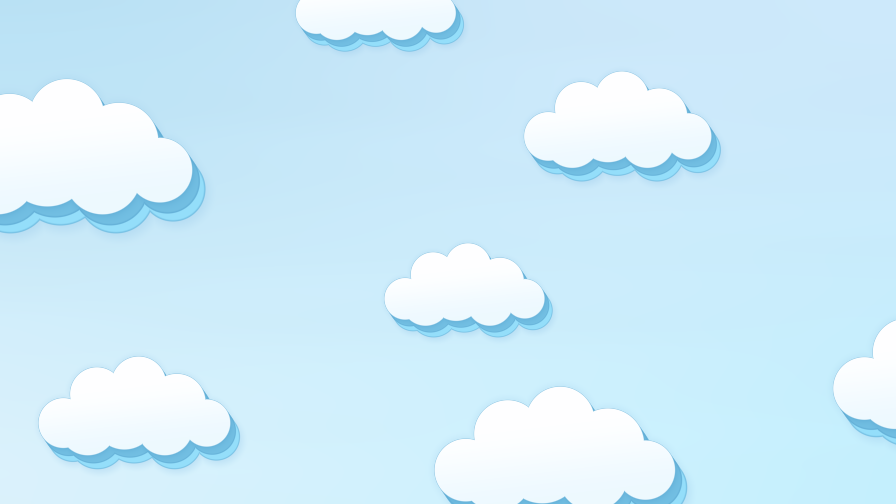
Reproduce this pattern procedurally as a Shadertoy shader.

```glsl
// Paper-cut clouds floating on a pale blue sky.
// Each cloud is a union of round lobes; sweeping the lobes along a diagonal
// gives two stacked blue layers and a soft shadow below the white face.

const int LOBES = 9;
const int CLOUDS = 7;
const vec2 DEPTH = vec2(0.050, -0.072);   // full sweep, in cloud widths

const vec3 FACE_TOP = vec3(0.995, 0.998, 1.0);
const vec3 FACE_LOW = vec3(0.93, 0.975, 0.998);
const vec3 LAYER_MID = vec3(0.45, 0.75, 0.89);
const vec3 LAYER_LOW = vec3(0.58, 0.87, 0.98);
const vec3 RIM = vec3(0.33, 0.63, 0.80);
const vec3 SHADOW = vec3(0.62, 0.80, 0.92);

// Lobe centre (xy) and radius (z), for a cloud of width one
const vec3 lobes[LOBES] = vec3[LOBES](
    vec3(-0.367, -0.087, 0.130), vec3(-0.193, 0.063, 0.140),
    vec3(0.024, 0.116, 0.143), vec3(0.222, 0.019, 0.150),
    vec3(0.377, -0.087, 0.123), vec3(-0.240, -0.105, 0.150),
    vec3(-0.050, -0.060, 0.165), vec3(0.160, -0.110, 0.145),
    vec3(0.060, -0.010, 0.150));

// Cloud centre (xy) and width (z), in canvas heights
const vec3 clouds[CLOUDS] = vec3[CLOUDS](
    vec3(1.225, 0.762, 0.373), vec3(0.745, 1.002, 0.319),
    vec3(0.120, 0.708, 0.523), vec3(0.921, 0.435, 0.319),
    vec3(0.266, 0.194, 0.382), vec3(1.100, 0.109, 0.479),
    vec3(1.891, 0.271, 0.479));

float hash(vec2 p) {
    return fract(sin(dot(p, vec2(127.1, 311.7))) * 43758.5453);
}

float noise(vec2 p) {
    vec2 i = floor(p);
    vec2 f = fract(p);
    f = f * f * (3.0 - 2.0 * f);
    return mix(mix(hash(i), hash(i + vec2(1, 0)), f.x),
               mix(hash(i + vec2(0, 1)), hash(i + vec2(1, 1)), f.x), f.y);
}

float segmentDistance(vec2 p, vec2 b) {
    float t = clamp(dot(p, b) / max(dot(b, b), 1e-6), 0.0, 1.0);
    return length(p - b * t);
}

// Distance to the cloud outline swept from the origin along "sweep"
float cloudDistance(vec2 p, vec2 sweep) {
    float d = 1e3;
    for (int i = 0; i < LOBES; i++) {
        d = min(d, segmentDistance(p - lobes[i].xy, sweep) - lobes[i].z);
    }
    return d;
}

float coverage(float d, float blur) {
    return 1.0 - smoothstep(-blur, blur, d);
}

// Flat layer with a thin darker line along its edge
vec3 paintLayer(vec3 base, vec3 colour, float d, float blur) {
    float rim = smoothstep(-0.009, 0.0, d);
    return mix(base, mix(colour, RIM, 0.55 * rim), coverage(d, blur));
}

vec3 paintCloud(vec3 base, vec2 p, float blur) {
    float face = cloudDistance(p, vec2(0.0));
    if (face > 0.3) return base;
    float middle = cloudDistance(p, DEPTH * 0.58);
    float lower = cloudDistance(p, DEPTH);
    float shade = cloudDistance(p, DEPTH * 1.25);

    vec3 col = mix(base, SHADOW, 0.42 * coverage(shade, 0.035));
    col = paintLayer(col, LAYER_LOW, lower, blur);
    col = paintLayer(col, LAYER_MID, middle, blur);

    // Contact shade beside the white face
    float contact = coverage(middle, blur) * exp(-max(face, 0.0) * 70.0);
    col = mix(col, RIM, 0.45 * contact);

    float light = smoothstep(-0.22, 0.12, p.y - 0.12 * p.x);
    return mix(col, mix(FACE_LOW, FACE_TOP, light), coverage(face, blur));
}

// Four-corner gradient with faint horizontal streaks
vec3 sky(vec2 uv) {
    vec3 low = mix(vec3(0.86, 0.95, 0.99), vec3(0.77, 0.94, 0.995), uv.x);
    vec3 high = mix(vec3(0.73, 0.885, 0.96), vec3(0.80, 0.91, 0.98),
                    smoothstep(0.0, 0.75, uv.x));
    float streak = noise(uv * vec2(3.0, 14.0)) - 0.5;
    return mix(low, high, smoothstep(0.0, 1.0, uv.y)) + 0.008 * streak;
}

void mainImage(out vec4 fragColor, in vec2 fragCoord) {
    vec2 p = fragCoord / iResolution.y;
    vec3 col = sky(fragCoord / iResolution.xy);
    for (int i = 0; i < CLOUDS; i++) {
        vec3 cloud = clouds[i];
        float blur = 0.8 / (iResolution.y * cloud.z);
        col = paintCloud(col, (p - cloud.xy) / cloud.z, blur);
    }
    fragColor = vec4(col, 1.0);
}
```
